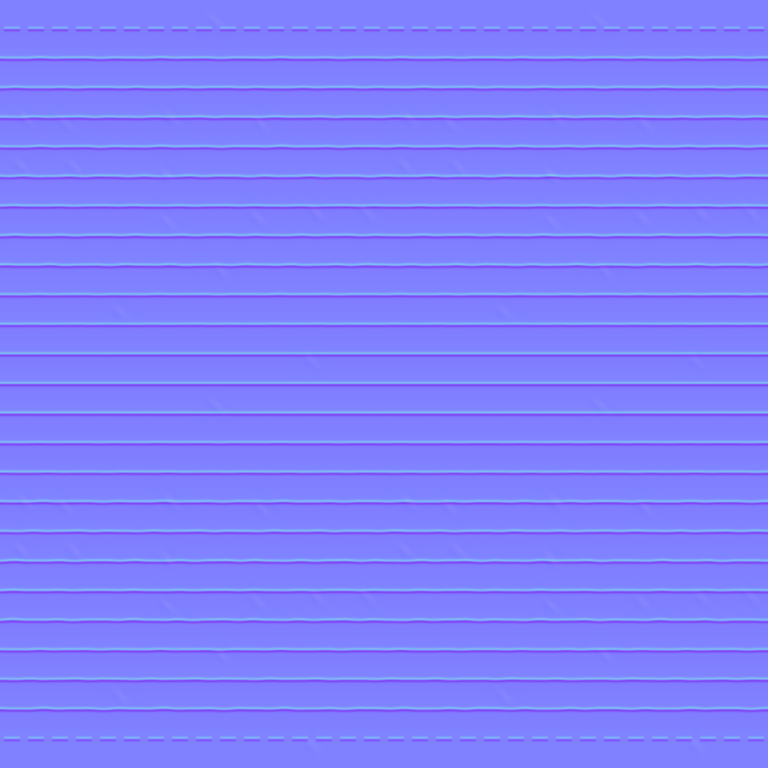
Write a three.js fragment shader that draws this texture map.

```glsl
// Normal map of ribbed fabric: fine horizontal ridges, with a dashed seam at top and bottom.
#define PITCH 0.03852
#define SEAM_ROW 12.0
#define DASHES 32.0
#define DASH_FILL 0.66
#define RIDGE_WIDTH 0.0016
#define RIDGE_SLOPE 0.43
#define SEAM_SLOPE 0.36
#define BAND_TILT 0.075
#define WAVE_HEIGHT 0.0007
#define SMUDGE_GRID 16.0
#define SMUDGE_SLOPE 0.06

varying vec2 vUv;

const float TAU = 6.2831853;

float hash(vec2 p) {
  return fract(sin(dot(p, vec2(127.1, 311.7))) * 4375.85);
}

// Layered sines with whole frequencies, so the sheet tiles across.
float wave(float x, float row) {
  float phase = TAU * hash(vec2(row, 3.0));
  return 0.55 * sin(TAU * 19.0 * x + phase)
       + 0.30 * sin(TAU * 32.0 * x + 2.0 * phase)
       + 0.25 * sin(TAU * 7.0 * x - phase);
}

// Slope of a rounded ridge: faces up above its centre, down below it.
float ridgeSlope(float d) {
  float t = d / RIDGE_WIDTH;
  return t * exp(0.5 - 0.5 * t * t);
}

// Soft-ended dashes, centred in each repeat.
float dashMask(float x) {
  float d = abs(fract(x * DASHES) - 0.5);
  return 1.0 - smoothstep(DASH_FILL * 0.5 - 0.05, DASH_FILL * 0.5 + 0.05, d);
}

// Sparse diagonal dents from cellular noise, repeated twice each way.
vec2 smudgeSlope(vec2 uv) {
  vec2 p = uv * SMUDGE_GRID;
  vec2 cell = mod(floor(p), SMUDGE_GRID * 0.5);
  vec2 centre = 0.35 + 0.3 * vec2(hash(cell + 5.0), hash(cell + 9.0));
  vec2 d = fract(p) - centre;
  float across = d.x + d.y;
  float along = d.x - d.y;
  float fade = exp(-30.0 * across * across - 14.0 * along * along);
  float present = step(0.84, hash(cell + 17.0));
  return vec2(1.0, 0.7) * present * fade * sin(14.0 * across + 1.0);
}

void main() {
  float rows = (vUv.y - 0.5) / PITCH;
  float row = floor(rows + 0.5);
  float dist = (rows - row) * PITCH;
  float seam = step(SEAM_ROW - 0.5, abs(row));
  float inside = 1.0 - step(SEAM_ROW, abs(rows));

  // Ridges are straight at mid height and waver away from it.
  float waver = smoothstep(0.5, 5.0, abs(row)) * mix(0.5, 1.0, hash(vec2(row, 1.0)));
  float ripple = wave(vUv.x, row) * waver * (1.0 - seam);
  float ridge = ridgeSlope(dist - WAVE_HEIGHT * ripple);
  ridge *= mix(RIDGE_SLOPE * (0.95 + 0.1 * ripple), SEAM_SLOPE * dashMask(vUv.x), seam);
  ridge *= 1.0 - step(SEAM_ROW + 0.5, abs(row));

  // Each band rolls from facing up at its foot to facing down at its head.
  float band = floor(rows);
  float tilt = BAND_TILT * (0.55 - fract(rows)) + 0.012 * (hash(vec2(band, 7.0)) - 0.5);
  tilt = mix(0.015, tilt, inside);
  // Flatten the tilt at each ridge crest, but not in the plain margins.
  tilt *= mix(1.0, smoothstep(0.0, RIDGE_WIDTH, abs(dist)), inside);

  vec2 slope = vec2(0.0, ridge + tilt) + SMUDGE_SLOPE * smudgeSlope(vUv);
  vec3 normal = vec3(slope, sqrt(max(0.0, 1.0 - dot(slope, slope))));
  gl_FragColor = vec4(0.5 + 0.5 * normal, 1.0);
}
```
